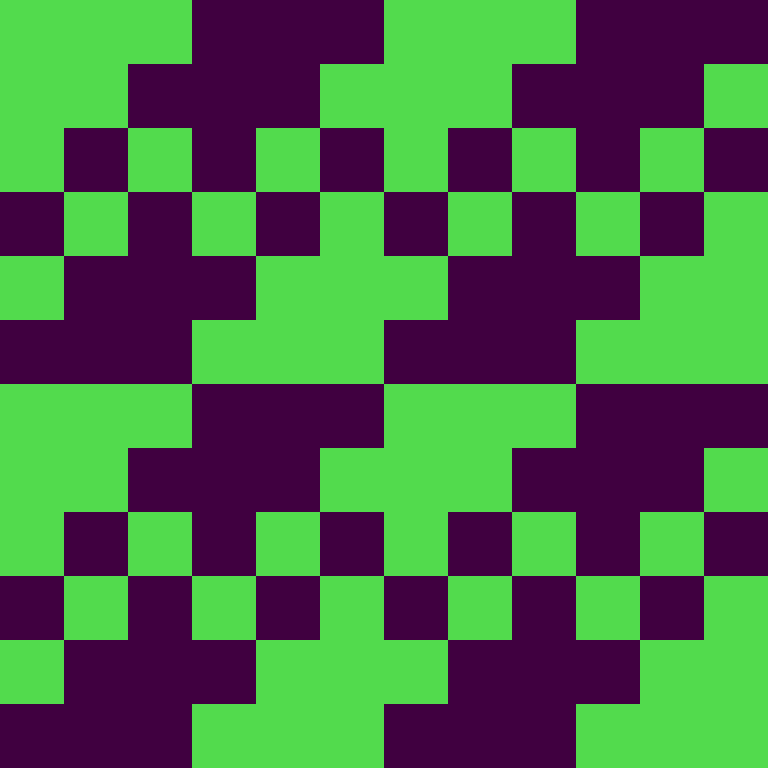
Write a WebGL 1 fragment shader that draws this pattern.

```glsl
precision highp float;
// Weave draft of green and purple squares: stepped diagonals broken by checkered bands, repeated 2 by 2.

uniform vec2 u_resolution;

// 1.0 for a green cell, 0.0 for a purple one; rows count down from the top.
float weaveCell(vec2 cell) {
  vec2 c = mod(cell, 6.0);

  // Two-row checkered band in the middle of each repeat
  if (c.y > 1.5 && c.y < 3.5) return 1.0 - mod(c.x + c.y, 2.0);

  // Twill rows: three on, three off, stepping one cell per row
  float shift = c.y < 2.0 ? c.y : c.y - 2.0;
  return 1.0 - step(2.5, mod(c.x + shift, 6.0));
}

void main() {
  vec2 uv = gl_FragCoord.xy / u_resolution;
  vec2 p = vec2(uv.x, 1.0 - uv.y) * 12.0;

  // Blend the four cells around the nearest corner by pixel coverage
  vec2 corner = floor(p + 0.5);
  vec2 cover = clamp((p - corner) * u_resolution / 12.0 + 0.5, 0.0, 1.0);
  float above = mix(weaveCell(corner - 1.0), weaveCell(corner - vec2(0.0, 1.0)), cover.x);
  float below = mix(weaveCell(corner - vec2(1.0, 0.0)), weaveCell(corner), cover.x);
  float green = mix(above, below, cover.y);

  gl_FragColor = vec4(mix(vec3(0.25, 0.0, 0.25), vec3(0.32, 0.86, 0.302), green), 1.0);
}
```
